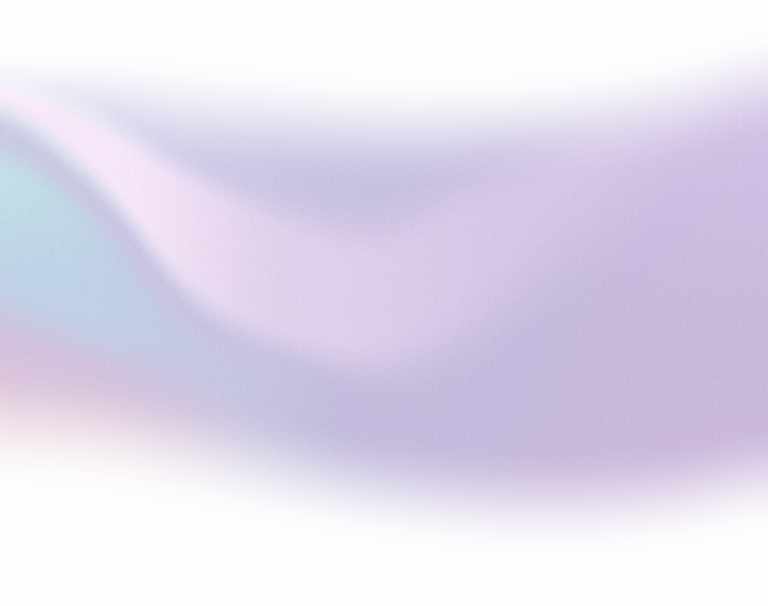
Reproduce this background procedurally as a WebGL 2 fragment shader.

```glsl
#version 300 es
precision highp float;

uniform vec2 u_resolution;
out vec4 outColor;

vec2 gradientAt(vec2 cell) {
  vec3 p = fract(cell.xyx * vec3(0.1031, 0.103, 0.0973));
  p += dot(p, p.yzx + 33.33);
  float angle = 6.2832 * fract((p.x + p.y) * p.z);
  return vec2(cos(angle), sin(angle));
}

float gradientNoise(vec2 p) {
  vec2 i = floor(p), f = fract(p), s = f * f * (3.0 - 2.0 * f);
  vec2 e = vec2(1.0, 0.0);
  float low = mix(dot(gradientAt(i), f), dot(gradientAt(i + e), f - e), s.x);
  float high = mix(dot(gradientAt(i + e.yx), f - e.yx), dot(gradientAt(i + 1.0), f - 1.0), s.x);
  return mix(low, high, s.y);
}

// Smooth Catmull-Rom curve through nine evenly spaced heights
float curve(float x, float h[9]) {
  float t = clamp(x, 0.0, 1.0) * 8.0;
  int i = min(int(t), 7);
  t -= float(i);
  float a = h[max(i - 1, 0)], b = h[i], c = h[i + 1], d = h[min(i + 2, 8)];
  return b + 0.5 * t * (c - a + t * (2.0 * a - 5.0 * b + 4.0 * c - d + t * (3.0 * (b - c) + d - a)));
}

// Soft step centred on an edge
float soft(float distance, float width) {
  return smoothstep(-width, width, distance);
}

void main() {
  vec2 uv = gl_FragCoord.xy / u_resolution;
  float x = uv.x, y = uv.y;

  float top = curve(x, float[9](0.86, 0.84, 0.812, 0.796, 0.784, 0.785, 0.794, 0.82, 0.86));
  float bottom = curve(x, float[9](0.29, 0.277, 0.249, 0.219, 0.195, 0.178, 0.175, 0.188, 0.216));
  float ribbonTop = curve(x, float[9](0.876, 0.81, 0.716, 0.65, 0.627, 0.711, 0.769, 0.818, 0.868));
  float ribbonBase = curve(x, float[9](0.815, 0.70, 0.513, 0.427, 0.393, 0.459, 0.596, 0.728, 0.818));

  // Lower body: aqua through blue to lavender and mauve
  vec3 aqua = mix(vec3(0.75, 0.82, 0.905), vec3(0.76, 0.90, 0.90), smoothstep(0.5, 0.8, y - 0.2 * x));
  vec3 body = mix(aqua, vec3(0.765, 0.785, 0.895), smoothstep(0.08, 0.28, x));
  body = mix(body, vec3(0.765, 0.73, 0.865), smoothstep(0.26, 0.48, x));
  vec3 mauve = mix(vec3(0.785, 0.72, 0.86), vec3(0.81, 0.75, 0.895), smoothstep(0.4, 0.8, y));
  body = mix(body, mauve, smoothstep(0.55, 0.95, x - 0.25 * (y - 0.4)));

  // Rose wash under the aqua
  float rose = soft(0.485 - 0.45 * x - y, 0.065) * (1.0 - smoothstep(0.1, 0.5, x));
  body = mix(body, mix(vec3(0.90, 0.81, 0.86), vec3(0.825, 0.75, 0.865), smoothstep(0.28, 0.46, y + 0.3 * x)), rose);
  body = mix(body, vec3(0.80, 0.71, 0.86), 0.6 * smoothstep(0.45, 0.8, x) * soft(bottom + 0.06 - y, 0.07));

  // Lavender rim below the ribbon
  float rim = (y - ribbonBase + 0.035) / 0.045;
  body = mix(body, vec3(0.80, 0.76, 0.885), 0.75 * exp(-rim * rim) * (1.0 - smoothstep(0.25, 0.5, x)));

  // Shaded fold above the ribbon
  vec3 fold = mix(vec3(0.83, 0.80, 0.915), vec3(0.785, 0.755, 0.88), smoothstep(0.15, 0.5, x));
  vec3 color = mix(body, fold, soft(y - ribbonTop, 0.05) * (1.0 - smoothstep(0.52, 0.72, x)));

  // Pale pink ribbon dissolving to lilac
  vec3 ribbon = mix(vec3(0.965, 0.905, 0.975), vec3(0.875, 0.815, 0.92), smoothstep(0.12, 0.4, x));
  ribbon = mix(ribbon, vec3(0.835, 0.775, 0.91), smoothstep(0.38, 0.7, x));
  float ribbonMask = soft(y - ribbonBase, mix(0.035, 0.13, smoothstep(0.35, 0.8, x)))
    * soft(ribbonTop - y, mix(0.035, 0.06, smoothstep(0.2, 0.6, x)));
  color = mix(color, ribbon, ribbonMask);

  // Fade to white beyond the band
  float band = soft(top - y, mix(0.055, 0.095, smoothstep(0.0, 0.25, x))) * soft(y - bottom, 0.095);
  color += 0.018 * gradientNoise(uv * vec2(260.0, 205.0));
  outColor = vec4(mix(vec3(0.994, 0.992, 0.994), color, band), 1.0);
}
```
